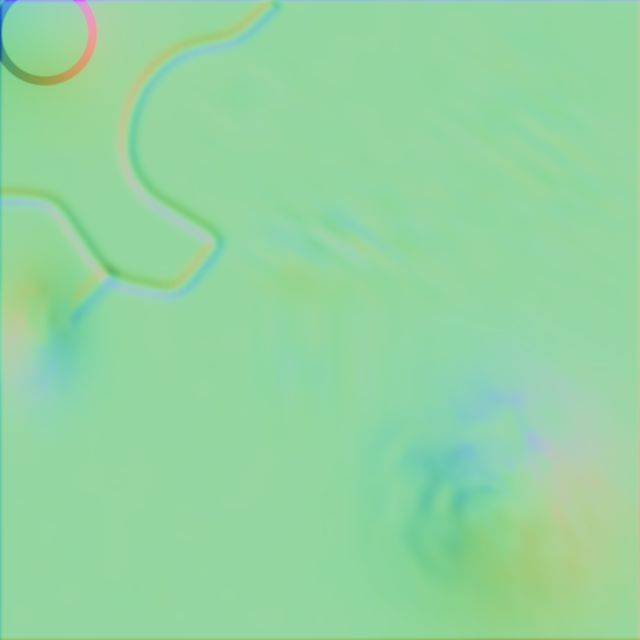
A WebGL 2 fragment shader for this texture map:

```glsl
#version 300 es
precision highp float;
// A pale green relief map: surface slope is stored as colour around a flat base.
// x slope shifts red, y slope shifts blue, steepness lowers green. A ring, a
// winding groove, a dent, a broad dome and wrinkle noise add up their slopes.
#define BASE_COLOR vec3(0.58, 0.84, 0.63)
#define STEEP_DARKEN 2.0
#define RING_CENTER vec2(0.070, 0.948)
#define RING_RADIUS 0.0745
#define RING_SLOPE 0.33
#define GROOVE_WIDTH 0.0088
#define GROOVE_SLOPE 0.15
#define DENT_CENTER vec2(0.062, 0.477)
#define DOME_CENTER vec2(0.800, 0.220)
#define DOME_SLOPE 0.135
#define WRINKLE_SLOPE 0.075
#define BORDER_WIDTH 0.0035

uniform vec2 u_resolution;
out vec4 fragColor;

const int PATH_COUNT = 17;
const vec2 PATH[PATH_COUNT] = vec2[](
    vec2(.423, .990), vec2(.367, .943), vec2(.289, .922), vec2(.234, .879),
    vec2(.204, .818), vec2(.201, .750), vec2(.232, .697), vec2(.289, .659),
    vec2(.335, .624), vec2(.313, .586), vec2(.277, .549), vec2(.228, .551),
    vec2(.169, .572), vec2(.126, .626), vec2(.089, .676), vec2(.049, .691),
    vec2(-.013, .693));

float hash(vec2 p) {
    p = fract(p * vec2(0.1031, 0.1137));
    p += dot(p, p.yx + 33.33);
    return fract((p.x + p.y) * p.x * 17.0);
}

float noise(vec2 p) {
    vec2 i = floor(p), f = fract(p);
    f = f * f * (3.0 - 2.0 * f);
    i += 100.0;
    return mix(mix(hash(i), hash(i + vec2(1, 0)), f.x),
               mix(hash(i + vec2(0, 1)), hash(i + vec2(1, 1)), f.x), f.y) - 0.5;
}

// Independent signed noise for the x and y slopes
vec2 noise2(vec2 p) { return 2.0 * vec2(noise(p), noise(p + vec2(37.0, 71.0))); }

float blob(vec2 p, vec2 center, vec2 size) {
    vec2 q = (p - center) / size;
    return exp(-dot(q, q));
}

vec2 rotate(vec2 p, float a) { return mat2(cos(a), -sin(a), sin(a), cos(a)) * p; }

vec2 toSegment(vec2 p, vec2 a, vec2 b) {
    vec2 ab = b - a;
    return p - a - ab * clamp(dot(p - a, ab) / dot(ab, ab), 0.0, 1.0);
}

vec2 catmullRom(vec2 a, vec2 b, vec2 c, vec2 d, float t) {
    return b + 0.5 * t * (c - a + t * (2.0 * a - 5.0 * b + 4.0 * c - d
         + t * (3.0 * (b - c) + d - a)));
}

// Shortest offset from the smoothed groove path to p
vec2 toPath(vec2 p) {
    vec2 nearest = vec2(9.0);
    for (int i = 0; i < PATH_COUNT - 1; i++) {
        vec2 a = PATH[max(i - 1, 0)], b = PATH[i], c = PATH[i + 1];
        vec2 d = PATH[min(i + 2, PATH_COUNT - 1)], start = b;
        for (int k = 1; k <= 4; k++) {
            vec2 end = catmullRom(a, b, c, d, float(k) / 4.0);
            vec2 offset = toSegment(p, start, end);
            if (dot(offset, offset) < dot(nearest, nearest)) nearest = offset;
            start = end;
        }
    }
    return nearest;
}

// Inward slope of a rounded hollow, peaking at 1 on its rim
vec2 hollow(vec2 q) { return -q * exp(0.5 - 0.5 * dot(q, q)); }

vec2 ringSlope(vec2 p) {
    vec2 q = p - RING_CENTER;
    float r = length(q), d = r - RING_RADIUS;
    vec2 n = q / max(r, 1e-4);
    float band = 1.0 - smoothstep(0.005, 0.0095, abs(d));
    float inside = 1.0 - smoothstep(-0.004, 0.004, d);
    vec2 bowl = q / RING_RADIUS * vec2(0.08, 0.14);
    vec2 glow = n * 0.11 * exp(-max(d, 0.0) / 0.075);
    return mix(mix(glow, bowl, inside), n * RING_SLOPE, band);
}

vec2 domeSlope(vec2 p) {
    vec2 q = p - DOME_CENTER;
    float r = length(q);
    vec2 n = q / max(r, 1e-4);
    vec2 slope = -hollow(q / vec2(0.105, 0.115)) * DOME_SLOPE;
    // Curved folds, strongest on the upper left flank
    float u = dot(n, vec2(0.707)), v = dot(n, vec2(-0.707, 0.707));
    float folds = noise(vec2(r * 38.0 + u * 1.5, atan(u, v) * 2.6));
    float flank = smoothstep(-0.5, 0.6, v) * exp(-pow((r - 0.12) / 0.10, 2.0));
    slope += n * folds * flank * 0.17;
    return slope + noise2(rotate(p, 0.5) * vec2(50.0, 24.0)) * 0.045 * exp(-r * r / 0.025);
}

vec2 wrinkleSlope(vec2 p) {
    vec2 diagonal = noise2(rotate(p, -0.6) * vec2(17.0, 52.0));
    vec2 upright = noise2(p * vec2(55.0, 10.0));
    float folds = blob(p, vec2(.52, .62), vec2(.13, .07)) + 0.45 * blob(p, vec2(.82, .76), vec2(.17, .18))
                + 0.35 * blob(p, vec2(.39, .84), vec2(.09, .08));
    vec2 slope = diagonal * folds + upright * 0.4 * blob(p, vec2(.51, .45), vec2(.12, .12));
    slope += vec2(-.3, .5) * blob(p, vec2(.52, .64), vec2(.09, .025));
    slope += vec2(.1, -.8) * blob(p, vec2(.51, .555), vec2(.10, .03));
    slope += vec2(-.3, .4) * blob(p, vec2(.46, .43), vec2(.05, .04));
    return (slope + 0.09 * noise2(p * 28.0)) * WRINKLE_SLOPE;
}

void main() {
    vec2 p = gl_FragCoord.xy / u_resolution;
    vec2 slope = ringSlope(p) + domeSlope(p) + wrinkleSlope(p);

    // Groove and its short branch
    slope += hollow(toPath(p) / GROOVE_WIDTH) * GROOVE_SLOPE;
    float branchFade = smoothstep(0.10, 0.125, p.x);
    slope += hollow(toSegment(p, vec2(.165, .566), vec2(.105, .508)) / 0.011) * 0.13 * branchFade;

    // Rough dent at the left
    vec2 dent = (p - DENT_CENTER) / vec2(0.042, 0.062);
    slope += hollow(dent) * 0.13;
    slope += noise2(p * vec2(60.0, 40.0)) * 0.045 * exp(-0.5 * dot(dent, dent));

    // Bevelled canvas border
    vec2 low = exp(-pow(p / BORDER_WIDTH, vec2(2.0)));
    vec2 high = exp(-pow((1.0 - p) / BORDER_WIDTH, vec2(2.0)));
    slope += (high - low) * vec2(0.17, 0.20);

    vec3 color = BASE_COLOR + vec3(slope.x, -STEEP_DARKEN * dot(slope, slope), slope.y);
    fragColor = vec4(clamp(color, 0.0, 1.0), 1.0);
}
```
